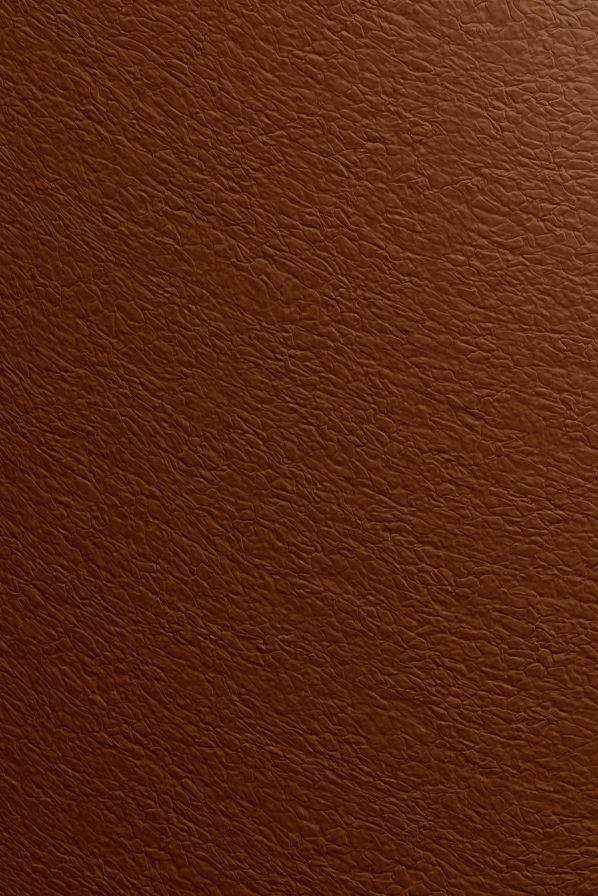
A Shadertoy shader for this texture:

```glsl
#define PEBBLE_FREQ vec2(40.0, 74.0)
#define WRINKLE_FREQ vec2(13.0, 44.0)
#define PORE_FREQ vec2(150.0, 250.0)
#define CREASE_WIDTH 0.32
#define WRINKLE_DEPTH 0.85
#define PORE_DEPTH 0.85
#define LIGHT_STEP vec2(0.0007, 0.0019)
#define LIT_GAIN 0.74
#define SHADE_GAIN 0.46
#define GRAIN 0.20

float hash(vec2 p) {
    vec3 h = fract(p.xyx * 0.1031);
    h += dot(h, h.yzx + 33.33);
    return fract((h.x + h.y) * h.z);
}

vec2 hash2(vec2 p) {
    return vec2(hash(p), hash(p + vec2(57.3, 113.7)));
}

float noise(vec2 p) {
    vec2 cell = floor(p), f = fract(p);
    f = f * f * (3.0 - 2.0 * f);
    float low = mix(hash(cell), hash(cell + vec2(1, 0)), f.x);
    float high = mix(hash(cell + vec2(0, 1)), hash(cell + vec2(1, 1)), f.x);
    return mix(low, high, f.y);
}

// Distances to the nearest and second nearest scattered point
vec2 cellDistances(vec2 p) {
    vec2 cell = floor(p), f = fract(p);
    vec2 nearest = vec2(8.0);
    for (int y = -1; y <= 1; y++)
    for (int x = -1; x <= 1; x++) {
        vec2 offset = vec2(x, y);
        float d = length(offset + 0.1 + 0.8 * hash2(cell + offset) - f);
        nearest = vec2(min(nearest.x, d), min(nearest.y, max(nearest.x, d)));
    }
    return nearest;
}

// Bends the hide so that creases fall to the right, steeper at the left
vec2 hideFlow(vec2 p) {
    vec2 q = vec2(p.x - 0.45 * p.y, p.y + 0.85 * p.x - 0.41 * p.x * p.x);
    q.y += 0.022 * (noise(q * vec2(9.0, 14.0)) - 0.5);
    q.x += 0.020 * (noise(q * 17.0 + 31.0) - 0.5);
    return q;
}

float leatherHeight(vec2 p) {
    vec2 q = hideFlow(p);

    // Ragged pebbles parted by creases of uneven depth
    vec2 c = q * PEBBLE_FREQ;
    c += 0.7 * (vec2(noise(c * 1.3), noise(c * 1.3 + 71.0)) - 0.5);
    c += 0.30 * (vec2(noise(c * 4.0 + 13.0), noise(c * 4.0 + 47.0)) - 0.5);
    vec2 d = cellDistances(c);
    float depth = mix(0.1, 1.2, noise(c * 0.6 + 19.0));
    float height = depth * smoothstep(0.0, CREASE_WIDTH, d.y - d.x) - 0.7 * d.x;

    // Long wrinkles along the flow
    vec2 w = q * WRINKLE_FREQ + 0.3 * noise(c * 2.0 + 83.0);
    float ridge = abs(noise(w) + 0.35 * noise(w * 2.7 + 5.0) - 0.67);
    height += WRINKLE_DEPTH * smoothstep(0.0, 0.11, ridge);

    // Fine pores
    return height + PORE_DEPTH * noise(q * PORE_FREQ);
}

// Deep brown to pale tan
vec3 leatherColour(float tone) {
    vec3 deep = vec3(0.26, 0.07, 0.01);
    vec3 rise = vec3(0.25, 0.21, 0.07);
    vec3 bloom = vec3(0.0, 0.03, 0.12);
    return deep + tone * rise + tone * abs(tone) * bloom;
}

void mainImage(out vec4 fragColor, in vec2 fragCoord) {
    vec2 uv = fragCoord / iResolution.xy;
    vec2 p = fragCoord / iResolution.y;

    // Soft light from the upper right corner
    float corner = uv.x * uv.y;
    float tone = 0.03 + 0.22 * uv.x + 0.27 * uv.y + 0.06 * corner
               + 0.40 * corner * corner * corner;

    // Relief: slopes facing the light are bright, the others dark
    float slope = leatherHeight(p - 0.5 * LIGHT_STEP) - leatherHeight(p + 0.5 * LIGHT_STEP);
    slope /= 1.0 + 0.4 * abs(slope);
    tone += slope * (slope > 0.0 ? LIT_GAIN : SHADE_GAIN) * (0.85 + 0.5 * tone);

    tone += GRAIN * (noise(p * 420.0) - 0.5);
    fragColor = vec4(leatherColour(clamp(tone, -0.2, 1.25)), 1.0);
}
```
